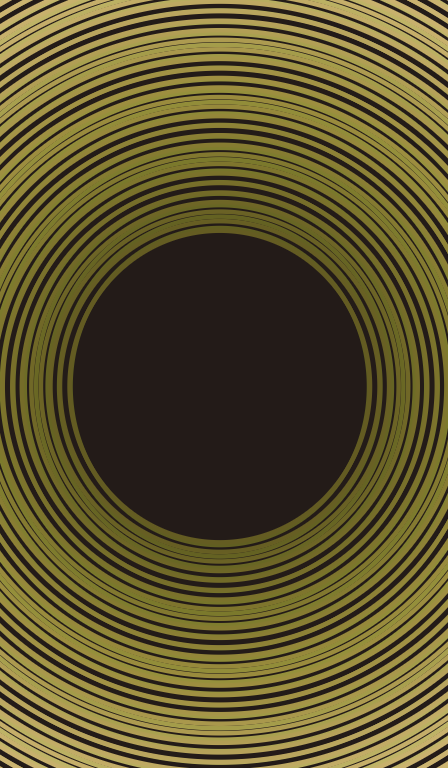
Reproduce this background procedurally as a WebGL 2 fragment shader.

```glsl
#version 300 es
precision highp float;
// Two interfering families of olive and gold elliptical rings around a dark disc.
uniform vec2 u_resolution;
out vec4 fragColor;

// Signed growth of the ellipse with the given radii until it passes through p.
float ellipseGrowth(vec2 p, vec2 radii) {
    float squared = max(dot(p, p), 1e-6);
    return sqrt(squared) - dot(radii, p * p) / squared;
}

// Coverage of evenly spaced strokes, starting at the innermost ellipse.
float ringCoverage(float growth, float spacing, float pixel) {
    float index = max(floor(growth / spacing + 0.5), 0.0);
    float edge = 0.00293 - abs(growth - index * spacing);
    return clamp(edge / pixel + 0.5, 0.0, 1.0);
}

// Olive near the disc, through ochre, to pale gold at the corners.
vec3 ringColor(float radius) {
    vec3 color = mix(vec3(0.38, 0.36, 0.13), vec3(0.48, 0.46, 0.17),
                     smoothstep(0.19, 0.30, radius));
    color = mix(color, vec3(0.60, 0.56, 0.24), smoothstep(0.27, 0.40, radius));
    return mix(color, vec3(0.78, 0.71, 0.43), smoothstep(0.37, 0.57, radius));
}

void main() {
    float pixel = 1.0 / u_resolution.y;
    vec2 p = (gl_FragCoord.xy - 0.5 * u_resolution) * pixel - vec2(-0.0055, -0.0033);

    // Unequal spacing and proportions make the rings drift in and out of step.
    float wide = ringCoverage(ellipseGrowth(p, vec2(0.1943, 0.2064)), 0.01491, pixel);
    float tight = ringCoverage(ellipseGrowth(p, vec2(0.1956, 0.2029)), 0.01243, pixel);

    // Layer the slightly greener family below the warmer one.
    vec3 gold = ringColor(length(p));
    vec3 color = vec3(0.137, 0.106, 0.094);
    color = mix(color, gold * vec3(0.98, 1.01, 0.97), wide);
    color = mix(color, gold * vec3(1.02, 0.99, 1.02), tight);
    fragColor = vec4(color, 1.0);
}
```
